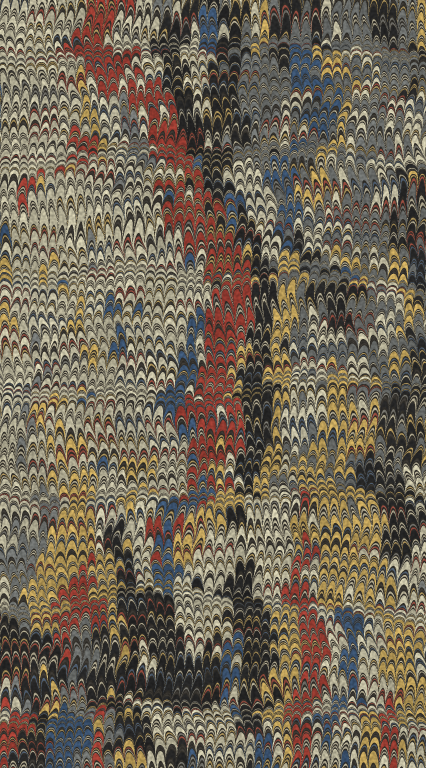
Reproduce this pattern procedurally as a Shadertoy shader.

```glsl
// Combed marbled paper: fine columns of nested arches in drifting ribbons of paint.
// A row coordinate is bent into a round cap inside each column, then cut into a broad
// band and thin veins; gradient noise wanders the rows, columns and ribbons.

const vec2 GRID = vec2(44.0, 65.0); // columns across, rows down

float hash(vec2 p) {
    vec3 q = fract(p.xyx * 0.1031);
    q += dot(q, q.yzx + 33.33);
    return fract((q.x + q.y) * q.z);
}

float corner(vec2 cell, vec2 offset) {
    float angle = 6.2832 * hash(cell);
    return dot(vec2(cos(angle), sin(angle)), offset);
}

float gradientNoise(vec2 p) {
    vec2 i = floor(p), f = p - i;
    vec2 u = f * f * f * (f * (f * 6.0 - 15.0) + 10.0);
    vec2 e = vec2(1.0, 0.0);
    return mix(mix(corner(i, f), corner(i + e, f - e), u.x),
               mix(corner(i + e.yx, f - e.yx), corner(i + 1.0, f - 1.0), u.x), u.y);
}

vec3 paint(float pick) {
    if (pick < 0.40) return vec3(0.71, 0.69, 0.59); // cream
    if (pick < 0.53) return vec3(0.14, 0.14, 0.14); // black
    if (pick < 0.70) return vec3(0.70, 0.59, 0.33); // ochre
    if (pick < 0.81) return vec3(0.58, 0.23, 0.19); // red
    if (pick < 0.91) return vec3(0.22, 0.31, 0.42); // blue
    return vec3(0.41, 0.42, 0.41);                  // slate
}

// Soft window: 1 inside the radius, 0 outside it
float window(float d, float radius) {
    return 1.0 - smoothstep(radius * 0.4, radius, abs(d));
}

// Paint of the broad band in one arch, c being the arch position
vec3 ribbonColor(vec2 c, float jitter) {
    float drift = gradientNoise(c * vec2(3.0, 6.0) + 4.0);
    float ribbon = c.x * 17.0 + 3.0 * drift
                 + 1.2 * gradientNoise(c * vec2(3.0, 14.0)) + 0.6 * jitter;
    float stretch = floor(c.y * 4.5 + 1.6 * gradientNoise(c * vec2(9.0, 3.0) + 9.0));
    float pick = hash(vec2(floor(ribbon), stretch) + 7.0);

    // Pale field on the left, greyer paint toward the upper right
    if (jitter < 0.65 * window(c.x - 0.2, 0.25) * window(c.y - 0.57, 0.3)) pick *= 0.4;
    if (jitter < 0.35 * smoothstep(0.45, 0.75, c.x) * smoothstep(0.25, 0.5, c.y))
        pick = 0.95;

    // Meandering red ribbon with a black neighbour, dark pools near the foot
    float side = c.x - 0.45 + 0.06 * sin(c.y * 9.0) + 0.16 * drift;
    float reach = window(c.y - 0.62, 0.4);
    if (jitter < 0.85 * reach * window(side, 0.09)) pick = 0.77;
    if (jitter < 0.85 * reach * window(side - 0.1, 0.05)) pick = 0.5;
    float pool = window(c.y - 0.14 + 0.2 * drift, 0.08)
               * max(window(c.x - 0.02, 0.16), window(c.x - 0.37 - 0.3 * drift, 0.09));
    if (jitter < pool) pick = 0.5;
    return paint(pick) * (0.9 + 0.2 * jitter);
}

vec3 marble(vec2 uv) {
    // Rows wander, and gather into wavy creases
    float t = uv.y * 7.0 + 0.4 * gradientNoise(uv * vec2(2.5, 3.0));
    float crease = floor(t) + smoothstep(0.4, 0.6, fract(t));
    float rows = 53.0 * uv.y + 1.7 * crease
               + 1.9 * gradientNoise(uv * vec2(2.5, 9.0) + 3.0);

    // Columns sway; each pulls the rows into a round cap with steep sides
    float across = GRID.x * uv.x + 0.9 * gradientNoise(uv * vec2(3.0, 9.0) + 6.0)
                 + 0.5 * gradientNoise(uv * vec2(13.0, 30.0));
    rows += 0.5 * gradientNoise(vec2(across * 0.6, rows * 0.3));
    float fromCentre = abs(fract(across) - 0.5) * 2.0;
    float level = rows + 1.15 * (1.0 - sqrt(1.0 - 0.98 * fromCentre * fromCentre));

    float column = floor(across), row = floor(level), f = fract(level);
    float jitter = hash(vec2(column, row));
    vec2 c = vec2(column + 0.5, row) / GRID;
    float veinTop = 0.42 + 0.24 * gradientNoise(uv * vec2(5.0, 9.0) + 2.0)
                  + 0.14 * (jitter - 0.5);

    vec3 ink = vec3(0.18, 0.17, 0.15);
    if (f > 0.91) return ink;
    if (f > veinTop) return ribbonColor(c, jitter);

    // Thin veins alternate ink and paint
    float vein = floor(f / veinTop * 4.0);
    if (mod(vein, 2.0) > 0.5) return ink;
    vec3 tint = paint(hash(vec2(row + vein * 17.0, floor(column / 3.0))));
    return mix(tint, vec3(0.48, 0.43, 0.36), 0.25);
}

void mainImage(out vec4 fragColor, in vec2 fragCoord) {
    // Average a 3 by 3 set of samples to smooth the edges
    vec3 color = vec3(0.0);
    for (int i = 0; i < 9; i++) {
        vec2 offset = (vec2(i % 3, i / 3) - 1.0) / 3.0;
        color += marble((fragCoord + offset) / iResolution.xy) / 9.0;
    }

    // Paper grain and slight fading
    vec2 p = fragCoord / iResolution.x;
    color *= 1.03 + 0.28 * gradientNoise(p * 150.0) + 0.08 * gradientNoise(p * 6.0);
    fragColor = vec4(color, 1.0);
}
```
